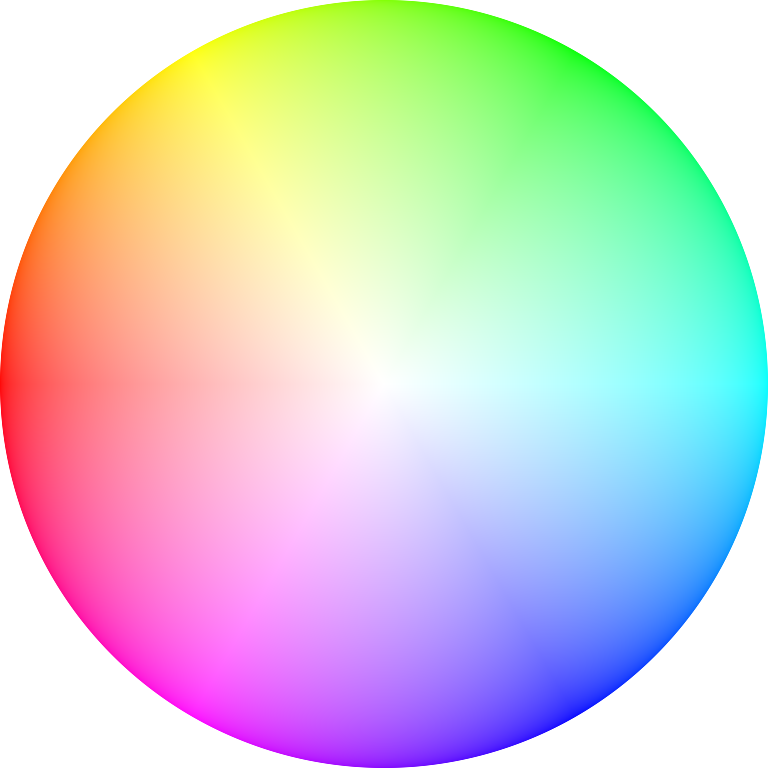
Reproduce this background procedurally as a WebGL 1 fragment shader.

```glsl
precision highp float;
// Draws a color wheel on white: pale at the center, fully saturated at the rim.

uniform vec2 u_resolution;

const float PI = 3.14159265;
const float RADIUS = 0.5;
const vec3 WHITE = vec3(1.0);

// Pure color for a hue given in turns, with red at zero.
vec3 pureHue(float turns) {
    vec3 channelOffset = vec3(0.0, 2.0, 1.0) / 3.0;
    vec3 wave = abs(fract(turns + channelOffset) * 6.0 - 3.0);
    return clamp(wave - 1.0, 0.0, 1.0);
}

// Dome-like falloff that steepens toward the rim.
float domeSaturation(float r) {
    float tilt = asin(clamp(r, 0.0, 1.0));
    return mix(tilt / (0.5 * PI), tan(0.5 * tilt), 0.5);
}

// Color of the wheel at a position relative to its center.
vec3 wheelColor(vec2 p, float radius) {
    // Red points left and hue advances clockwise.
    float angle = length(p) > 0.0 ? atan(p.y, p.x) : 0.0;
    float turns = 0.5 - angle / (2.0 * PI);
    return mix(WHITE, pureHue(turns), domeSaturation(length(p) / radius));
}

void main() {
    float size = min(u_resolution.x, u_resolution.y);
    vec2 p = (gl_FragCoord.xy - 0.5 * u_resolution) / size;

    // Smooth the rim over about one pixel.
    float halfPixel = 0.5 / size;
    float inside = 1.0 - smoothstep(-halfPixel, halfPixel, length(p) - RADIUS);

    gl_FragColor = vec4(mix(WHITE, wheelColor(p, RADIUS), inside), 1.0);
}
```
